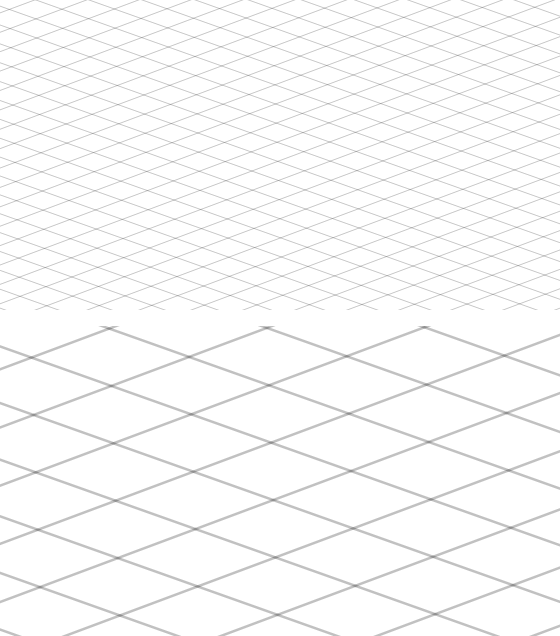
Top: the whole. Bottom: its middle third, enlarged.
Reproduce this pattern procedurally as a Shadertoy shader.

```glsl
// Isometric-style grid of thin grey lines forming flat diamonds on white.

// Lengths are fractions of the canvas height.
const vec2 ANCHOR = vec2(0.8983, 0.4178);       // one crossing of the grid
const vec2 FALLING_EDGE = vec2(0.0859, -0.0305); // diamond side, down to the right
const vec2 RISING_EDGE = vec2(0.0836, 0.0312);   // diamond side, up to the right
const float LINE_WIDTH = 0.0027;
const vec3 PAPER = vec3(1.0);
const vec3 INK = vec3(0.755);

// Share of a pixel-wide window covered by a line at the given distance.
float lineCoverage(float dist, float pixel) {
    float right = min(dist + 0.5 * pixel, 0.5 * LINE_WIDTH);
    float left = max(dist - 0.5 * pixel, -0.5 * LINE_WIDTH);
    return max(right - left, 0.0) / pixel;
}

// Distance to the nearest whole-numbered grid line.
float gridDistance(float coord, float spacing) {
    return abs(coord - round(coord)) * spacing;
}

void mainImage(out vec4 fragColor, in vec2 fragCoord) {
    float pixel = 1.0 / iResolution.y;
    vec2 p = fragCoord * pixel - ANCHOR;

    // Skewed coordinates in which every diamond is a unit square
    mat2 cell = mat2(FALLING_EDGE, RISING_EDGE);
    vec2 grid = inverse(cell) * p;
    float area = abs(determinant(cell));

    // Both line families, darker where they cross
    float rising = lineCoverage(gridDistance(grid.x, area / length(RISING_EDGE)), pixel);
    float falling = lineCoverage(gridDistance(grid.y, area / length(FALLING_EDGE)), pixel);
    vec3 color = PAPER * mix(vec3(1.0), INK, rising) * mix(vec3(1.0), INK, falling);

    fragColor = vec4(color, 1.0);
}
```
